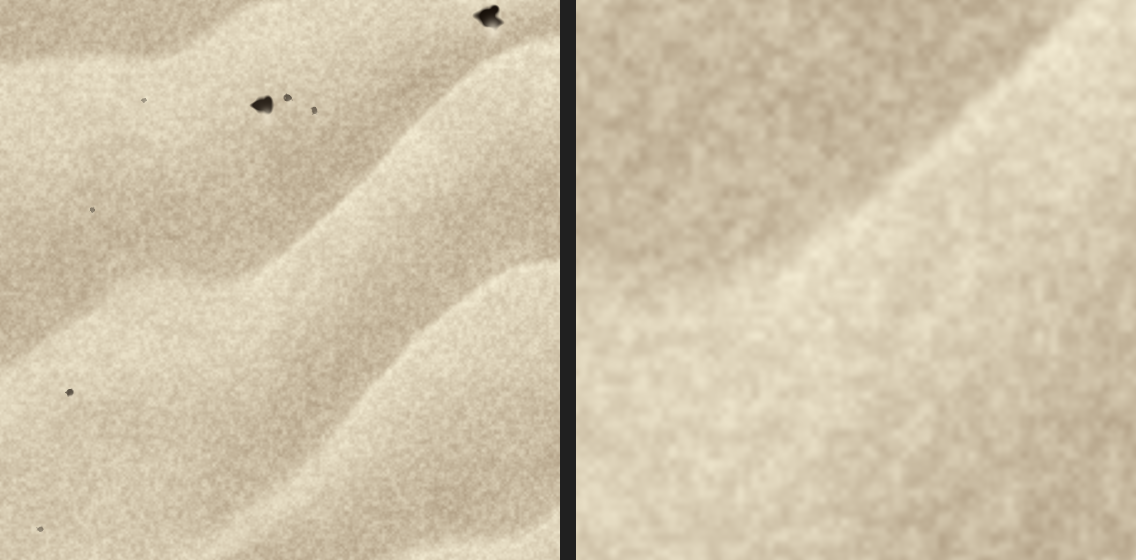
Left, the full canvas; right, a detail of the centre.
A Shadertoy shader for this texture:

```glsl
// Wind-rippled beach sand in low side light, with a few small dark burrows.
// Each ripple is a zone below a curved crest: pale at the crest, fading into
// a shaded trough; value noise adds mottling, relief and grain.

const vec3 SHADE_SAND = vec3(0.735, 0.672, 0.570);
const vec3 LIT_SAND   = vec3(0.905, 0.868, 0.770);
const vec3 BURROW     = vec3(0.090, 0.060, 0.035);
const vec3 RIM_SAND   = vec3(0.940, 0.905, 0.820);

const float LIT_TONE    = 0.83;   // tone just below a crest
const float TROUGH_TONE = 0.20;   // tone of the shaded trough
const float MOTTLE      = 0.26;
const float RELIEF      = 0.32;
const float GRAIN       = 0.42;
const float FINE_GRAIN  = 0.30;
const vec2  LIGHT_STEP  = vec2(0.005, -0.004);

const int CREST_COUNT = 4;
const int PIT_COUNT = 8;
// Centre x, centre y, radius, darkness
const vec4 PITS[PIT_COUNT] = vec4[](
    vec4(0.872, 0.972, 0.023, 1.00), vec4(0.470, 0.812, 0.018, 0.90),
    vec4(0.515, 0.825, 0.007, 0.60), vec4(0.562, 0.803, 0.007, 0.50),
    vec4(0.125, 0.299, 0.007, 0.65), vec4(0.165, 0.625, 0.005, 0.40),
    vec4(0.072, 0.055, 0.006, 0.40), vec4(0.257, 0.821, 0.005, 0.35));

float hash(vec2 p) {
    vec3 q = fract(p.xyx * 0.1031);
    q += dot(q, q.yzx + 33.33);
    return fract((q.x + q.y) * q.z);
}

// Value noise centred on zero
float noise(vec2 p) {
    vec2 i = floor(p), f = fract(p);
    f = f * f * (3.0 - 2.0 * f);
    float low  = mix(hash(i), hash(i + vec2(1, 0)), f.x);
    float high = mix(hash(i + vec2(0, 1)), hash(i + vec2(1, 1)), f.x);
    return mix(low, high, f.y) - 0.5;
}

float fbm(vec2 p) {
    float sum = 0.0, amp = 0.6;
    for (int i = 0; i < 3; i++) {
        sum += amp * noise(p);
        p = mat2(1.6, 1.2, -1.2, 1.6) * p + 17.3;
        amp *= 0.55;
    }
    return sum;
}

// Height of each ripple crest, counted from the top
float crestHeight(int i, float x) {
    if (i == 0) return 0.893 + 0.13 * smoothstep(0.24, 0.58, x);
    if (i == 1) return 0.30 + 0.20 * smoothstep(-0.10, 0.27, x)
                            + 0.43 * smoothstep(0.38, 0.98, x);
    if (i == 2) return -0.03 + 0.10 * smoothstep(0.25, 0.50, x)
                             + 0.46 * smoothstep(0.35, 0.98, x);
    if (i == 3) return -0.06 + 0.10 * smoothstep(0.50, 0.85, x)
                             + 0.06 * smoothstep(0.92, 1.02, x);
    return -0.25;
}

// How crisp the crest is along its length, 0 to 1
float crestSharpness(int i, float x) {
    if (i == 1) return 0.65 + 0.35 * smoothstep(0.35, 0.55, x);
    if (i == 2) return 0.35 + 0.60 * smoothstep(0.52, 0.68, x);
    return 0.75;
}

float rippleTone(vec2 p) {
    float tone = 0.27;
    for (int i = 0; i < CREST_COUNT; i++) {
        float top = crestHeight(i, p.x);
        float gap = max(top - crestHeight(i + 1, p.x), 0.05);
        float below = top - p.y;
        float t = below / gap;
        float zone = mix(LIT_TONE, TROUGH_TONE, smoothstep(0.08, 0.78, t));
        zone += 0.10 * smoothstep(0.80, 1.0, t);
        float sharp = crestSharpness(i, p.x);
        float width = mix(0.055, 0.010, sharp);
        tone = mix(tone, zone, smoothstep(-width, width, below));
        float ridge = (below - 0.010) / 0.013;
        tone += 0.20 * sharp * sharp * exp(-ridge * ridge);
    }
    // Soft pale swell in the lower left corner
    float swell = smoothstep(-0.04, 0.10, 0.15 + 0.30 * p.x - p.y);
    return tone + 0.33 * swell * (1.0 - smoothstep(0.20, 0.50, p.x));
}

void mainImage(out vec4 fragColor, in vec2 fragCoord) {
    vec2 uv = fragCoord / iResolution.xy;

    // Ripples with slightly wandering crests
    vec2 wander = vec2(noise(uv * 7.0), noise(uv * 7.0 + 40.0)) * 0.020;
    wander.y += 0.007 * noise(uv * 45.0);
    float tone = rippleTone(uv + wander);

    // Mottling, side-lit relief and grain; shaded sand looks rougher
    float rough = mix(1.25, 0.85, clamp(tone, 0.0, 1.0));
    tone += MOTTLE * fbm(uv * 11.0);
    tone += RELIEF * rough * (fbm(uv * 48.0) - fbm((uv + LIGHT_STEP) * 48.0));
    tone += GRAIN * rough * noise(uv * 118.0 + 9.0);
    tone += FINE_GRAIN * rough * noise(uv * 225.0 + 3.0);
    vec3 color = mix(SHADE_SAND, LIT_SAND, clamp(tone, -0.25, 1.25));

    // Ragged burrows, each with a lit lip on its lower right
    for (int i = 0; i < PIT_COUNT; i++) {
        vec4 pit = PITS[i];
        vec2 q = (uv - pit.xy) / pit.z;
        float edge = length(q) + 0.7 * noise(q * 1.7 + float(i) * 5.0);
        color = mix(color, BURROW, pit.w * (1.0 - smoothstep(0.65, 1.15, edge)));
        vec2 lip = (q - vec2(0.35, -1.15)) * vec2(1.6, 1.3);
        color = mix(color, RIM_SAND, 0.75 * pit.w * exp(-dot(lip, lip)));
    }
    fragColor = vec4(color, 1.0);
}
```
